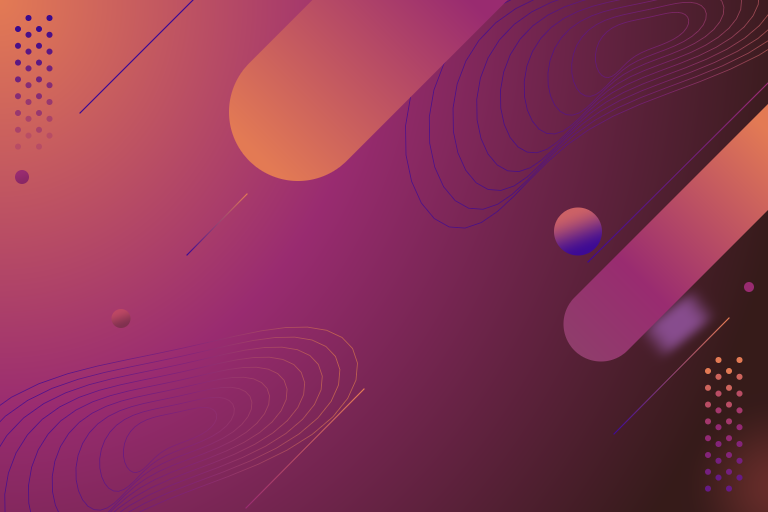
Give the GLSL for this background, as a Shadertoy shader.

```glsl
// Warm-to-dark gradient with diagonal capsules, contour loops, dot grids and fine lines.

const float UNITS = 512.0; // canvas height in drawing units
const vec3 ORANGE = vec3(0.89, 0.48, 0.33);
const vec3 MAGENTA = vec3(0.60, 0.17, 0.44);
const vec3 MAROON = vec3(0.21, 0.105, 0.10);
const vec3 INDIGO = vec3(0.24, 0.04, 0.58);
const vec3 VIOLET = vec3(0.56, 0.32, 0.60);

vec3 ramp(vec3 a, vec3 b, vec3 c, float t) {
    t = clamp(t, 0.0, 1.0) * 2.0;
    return t < 1.0 ? mix(a, b, t) : mix(b, c, t - 1.0);
}

float coverage(float dist, float pixel) {
    return clamp(0.5 - dist / pixel, 0.0, 1.0);
}

float segmentDistance(vec2 p, vec2 a, vec2 b) {
    vec2 ab = b - a;
    float h = clamp(dot(p - a, ab) / dot(ab, ab), 0.0, 1.0);
    return length(p - a - ab * h);
}

// Diagonal position of p, measured from a
float diagonal(vec2 p, vec2 a) {
    return dot(p - a, vec2(0.7071));
}

vec3 drawLine(vec3 base, vec2 p, vec2 a, vec2 b, vec3 from, vec3 to, float pixel) {
    float t = clamp(dot(p - a, b - a) / dot(b - a, b - a), 0.0, 1.0);
    float mask = coverage(segmentDistance(p, a, b) - 0.55, pixel);
    return mix(base, ramp(from, mix(from, to, 0.5), to, t), mask);
}

vec3 drawDisc(vec3 base, vec2 p, vec2 center, float radius, vec3 top, vec3 bottom, float pixel) {
    vec2 q = (p - center) / radius;
    float t = smoothstep(-0.9, 0.9, dot(q, vec2(0.35, -0.94)));
    return mix(base, mix(top, bottom, t), coverage(length(p - center) - radius, pixel));
}

// Staggered grid: x is the dot mask, y runs from 0 at the top to 1 at the bottom
vec2 dotGrid(vec2 p, vec2 origin, float pixel) {
    vec2 q = p - origin;
    float column = clamp(round(q.x / 10.5), 0.0, 3.0);
    float lift = mod(column, 2.0) * 11.0;
    float row = clamp(round((lift - q.y) / 16.8), 0.0, 7.0);
    vec2 center = vec2(column * 10.5, lift - row * 16.8);
    return vec2(coverage(length(q - center) - 3.0, pixel), row / 7.0);
}

// Closed harmonic outline, wide at the lower left and bent along its axis
vec2 outline(float a) {
    return vec2(-42.0, -26.0)
        + vec2(201.0, 83.0) * cos(a) + vec2(24.0, 110.0) * sin(a)
        + vec2(10.0, -9.0) * cos(2.0 * a) + vec2(14.0, -18.0) * sin(2.0 * a)
        + vec2(10.0, 2.0) * cos(3.0 * a) + vec2(-6.0, 17.0) * sin(3.0 * a);
}

// Nested scaled copies of the outline
vec3 drawContours(vec3 base, vec2 p, vec2 center, float pixel) {
    vec2 q = p - center;
    if (abs(q.x) > 275.0 || abs(q.y) > 220.0) return base;
    float nearest = 1e4;
    vec2 a = outline(0.0);
    for (int i = 1; i <= 44; i++) {
        vec2 b = outline(6.28319 * float(i) / 44.0);
        for (int k = 0; k < 9; k++) {
            float size = mix(0.22, 1.0, float(k) / 8.0);
            nearest = min(nearest, segmentDistance(q, a * size, b * size));
        }
        a = b;
    }
    vec3 ink = ramp(INDIGO, mix(INDIGO, MAGENTA, 0.75), ORANGE * 0.92, (q.x + 130.0) / 290.0);
    return mix(base, ink, 0.8 * coverage(nearest - 0.4, pixel));
}

void mainImage(out vec4 fragColor, in vec2 fragCoord) {
    float pixel = UNITS / iResolution.y;
    vec2 p = fragCoord * pixel;

    // Radial backdrop from the upper left, with a faint warm corner
    float reach = length((p - vec2(0.0, UNITS)) * vec2(1.0, 0.9));
    vec3 color = reach < 370.0 ? mix(ORANGE, MAGENTA, reach / 370.0)
                               : mix(MAGENTA, MAROON, min((reach - 370.0) / 430.0, 1.0));
    float corner = 1.0 - smoothstep(0.0, 95.0, length(p - vec2(775.0, 25.0)));
    color = mix(color, vec3(0.42, 0.18, 0.17), corner * 0.9);

    // Contour groups
    color = drawContours(color, p, vec2(649.0, 477.0), pixel);
    color = drawContours(color, p, vec2(177.0, 82.0), pixel);

    // Soft violet glow below the right capsule
    vec2 g = p - vec2(678.0, 188.0);
    vec2 glow = vec2(dot(g, vec2(0.78, 0.62)) / 30.0, dot(g, vec2(-0.62, 0.78)) / 18.0);
    color = mix(color, VIOLET, 0.9 * exp(-dot(glow * glow, glow * glow)));

    // Capsules
    vec2 leftEnd = vec2(298.0, 400.0);
    vec2 rightEnd = vec2(601.0, 188.0);
    float leftMask = coverage(segmentDistance(p, leftEnd, leftEnd + 400.0) - 69.0, pixel);
    float rightMask = coverage(segmentDistance(p, rightEnd, rightEnd + 400.0) - 37.5, pixel);
    color = mix(color, mix(ORANGE, MAGENTA, clamp((diagonal(p, leftEnd) + 60.0) / 260.0, 0.0, 1.0)), leftMask);
    float along = diagonal(p, rightEnd);
    vec3 rightFill = along < 59.0 ? mix(vec3(0.56, 0.24, 0.42), MAGENTA, clamp((along + 37.0) / 96.0, 0.0, 1.0))
                                  : mix(MAGENTA, ORANGE, min((along - 59.0) / 196.0, 1.0));
    color = mix(color, rightFill, rightMask);

    // Fine diagonal lines
    color = drawLine(color, p, vec2(80.0, 399.0), vec2(193.0, 512.0), INDIGO, INDIGO, pixel);
    color = drawLine(color, p, vec2(187.0, 257.0), vec2(247.0, 318.0), INDIGO, ORANGE, pixel);
    color = drawLine(color, p, vec2(588.0, 250.0), vec2(768.0, 429.0), INDIGO, MAGENTA, pixel);
    color = drawLine(color, p, vec2(614.0, 78.0), vec2(729.0, 194.0), INDIGO, ORANGE, pixel);
    color = drawLine(color, p, vec2(246.0, 4.0), vec2(364.0, 123.0), MAGENTA, ORANGE, pixel);

    // Spheres and single dots
    color = drawDisc(color, p, vec2(578.0, 280.5), 24.0, vec3(0.80, 0.38, 0.40), INDIGO, pixel);
    color = drawDisc(color, p, vec2(121.0, 193.5), 9.5, vec3(0.74, 0.28, 0.39), vec3(0.50, 0.19, 0.31), pixel);
    color = drawDisc(color, p, vec2(22.0, 335.0), 7.0, MAGENTA, MAGENTA * 0.9, pixel);
    color = drawDisc(color, p, vec2(749.0, 225.0), 5.0, MAGENTA, MAGENTA, pixel);

    // Staggered dot grids
    vec2 dots = dotGrid(p, vec2(18.0, 483.0), pixel);
    color = mix(color, mix(INDIGO * 0.95, MAGENTA, dots.y), dots.x * (1.0 - 0.65 * dots.y * dots.y));
    dots = dotGrid(p, vec2(708.0, 141.0), pixel);
    color = mix(color, ramp(ORANGE, MAGENTA, vec3(0.40, 0.10, 0.52), dots.y), dots.x);

    fragColor = vec4(color, 1.0);
}
```
